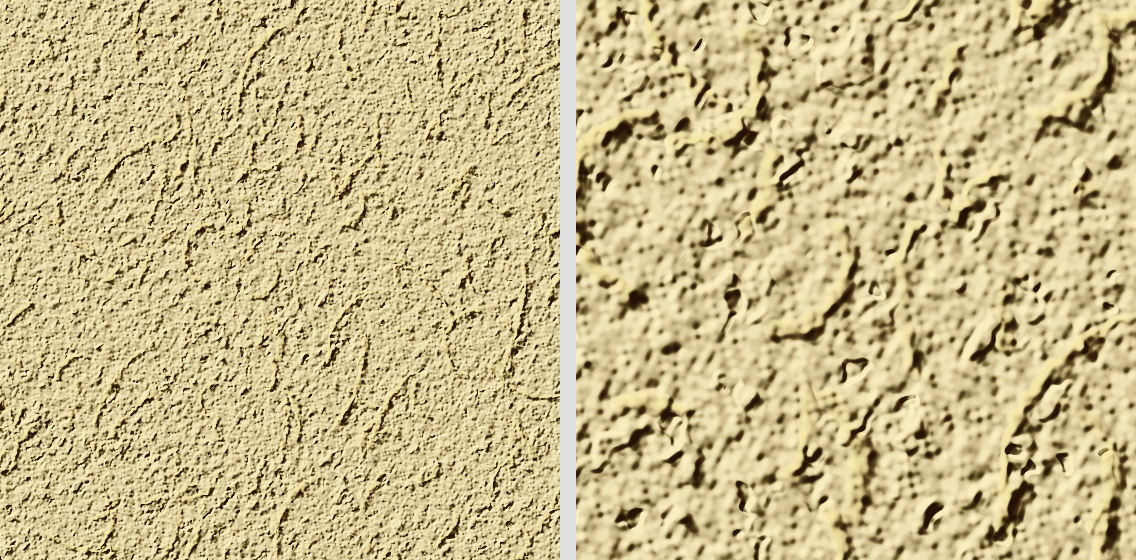
Left: the whole. Right: its middle third, enlarged.
This texture is drawn by a Shadertoy shader. Its source:

```glsl
// Sunlit sandy stucco: gritty plaster with curved trowel ridges, crumbs and pits.
#define GRAIN_FREQ 240.0   // sand grains across the canvas
#define RIDGE_HEIGHT 1.25
#define RIDGE_WIDTH 0.0072
#define CRUMB_FREQ 66.0
#define CRUMB_HEIGHT 1.0
#define PIT_DEPTH 1.1
#define SLOPE_STEP 0.003   // distance over which the slope is measured
#define SLOPE_GAIN 2.7
#define SUN_DROP 95.0      // fall of a sun ray per canvas unit
#define SHADOW_GAIN 1.7
#define EXPOSURE 0.2

const vec2 TO_SUN = vec2(-0.74, 0.67);

vec4 hash4(vec2 p) {
    vec4 q = fract(p.xyxy * vec4(0.1031, 0.1030, 0.0973, 0.1099));
    q += dot(q, q.wzxy + 33.33);
    return fract((q.xxyz + q.yzzw) * q.zywx);
}

float hash1(vec2 p) {
    vec3 q = fract(p.xyx * 0.1031);
    q += dot(q, q.yzx + 33.33);
    return fract((q.x + q.y) * q.z);
}

float noise(vec2 p) {
    vec2 i = floor(p), f = fract(p);
    f = f * f * (3.0 - 2.0 * f);
    return mix(mix(hash1(i), hash1(i + vec2(1, 0)), f.x),
               mix(hash1(i + vec2(0, 1)), hash1(i + vec2(1, 1)), f.x), f.y);
}

mat2 rotation(float a) {
    float c = cos(a), s = sin(a);
    return mat2(c, s, -s, c);
}

// Distance to an arc whose middle is at the origin, running along x
float arcDistance(vec2 p, float radius, float halfLength) {
    p.y += radius;
    p.x = abs(p.x);
    float a = min(halfLength / radius, 2.4);
    vec2 tip = vec2(sin(a), cos(a));
    return tip.y * p.x > tip.x * p.y ? length(p - tip * radius)
                                     : abs(length(p) - radius);
}

// One scattered layer of curved strokes, mostly upright or leaning right
float strokes(vec2 p, float cells, float maxLength, float seed, float width) {
    vec2 home = floor(p * cells);
    float ridge = 0.0;
    for (int y = -1; y <= 1; y++)
    for (int x = -1; x <= 1; x++) {
        vec2 cell = home + vec2(x, y);
        vec4 r = hash4(cell + seed);
        vec4 k = hash4(cell + seed + 71.0);
        float present = step(k.x, 0.35 + 0.65 * noise(cell / cells * 4.0 + 9.0));
        vec2 q = p - (cell + r.xy) / cells;
        float angle = mix(0.65, 1.85, r.z) + (k.y > 0.85 ? 1.2 : 0.0);
        q = q * rotation(angle);
        q.y *= r.w > 0.5 ? 1.0 : -1.0;
        float halfLength = maxLength * mix(0.35, 1.0, k.z);
        float radius = maxLength * mix(0.45, 3.5, k.w * k.w);
        float d = arcDistance(q, radius, halfLength);
        ridge = max(ridge, present * smoothstep(width, 0.0, d));
    }
    return ridge;
}

// Coarse areas of the wall, 0 smooth to 1 rough
float roughness(vec2 p) {
    float n = 0.5 * noise(p * 4.3 + 3.0) + 0.5 * noise(p * 13.0 + 40.0);
    return smoothstep(0.15, 0.85, n + 0.12 * (0.5 - p.y));
}

// Ragged offset that breaks up the outlines
vec2 raggedness(vec2 p) {
    vec2 q = rotation(0.4) * p;
    vec2 coarse = vec2(noise(q * 75.0 + 30.0), noise(q * 75.0 + 150.0)) - 0.5;
    vec2 fine = vec2(noise(q * 170.0 + 90.0), noise(q * 170.0 + 310.0)) - 0.5;
    return 0.005 * coarse + 0.0055 * fine;
}

float ridges(vec2 p, vec2 ragged) {
    float width = RIDGE_WIDTH * (0.6 + 0.7 * noise(p * 38.0 + 17.0));
    float ridge = max(strokes(p + ragged, 7.0, 0.12, 11.0, width),
                      0.9 * strokes(p + ragged, 12.0, 0.05, 37.0, width));
    return ridge * smoothstep(0.05, 0.45, noise(p * 27.0 + 5.0));
}

// Height in x, ridge share in y
vec2 surface(vec2 p) {
    float rough = roughness(p);
    vec2 ragged = raggedness(p);
    float grain = noise(rotation(0.5) * p * GRAIN_FREQ + 200.0)
                + noise(rotation(1.1) * p * GRAIN_FREQ * 0.56 + 380.0)
                + 1.1 * noise(rotation(0.2) * p * GRAIN_FREQ * 0.29 + 80.0);
    // Crumbs are drawn out along the rising diagonal
    vec2 q = (p + ragged) * rotation(0.85) * vec2(0.65, 1.0) * CRUMB_FREQ + 100.0;
    float lumps = 0.65 * noise(q) + 0.35 * noise(q * 2.1 + 7.0);
    float edge = mix(0.78, 0.61, rough);
    float crumb = smoothstep(edge, edge + 0.16, lumps);
    float holes = 0.7 * noise(q * 1.15 + 60.0) + 0.3 * noise(q * 2.7);
    float rim = mix(0.84, 0.74, rough);
    float pit = smoothstep(rim, rim + 0.1, holes);
    float ridge = ridges(p, ragged);
    return vec2(grain + RIDGE_HEIGHT * ridge + CRUMB_HEIGHT * crumb - PIT_DEPTH * pit, ridge);
}

// Plaster colours from deep shadow to full sun
vec3 plaster(float light) {
    vec3 tones[6] = vec3[6](vec3(0.15, 0.07, 0.02), vec3(0.31, 0.23, 0.10),
                            vec3(0.49, 0.42, 0.24), vec3(0.66, 0.59, 0.40),
                            vec3(0.82, 0.75, 0.56), vec3(0.93, 0.88, 0.70));
    float stops[6] = float[6](-2.33, -1.75, -1.31, -0.82, -0.15, 0.84);
    vec3 color = tones[0];
    for (int i = 0; i < 5; i++)
        color = mix(color, tones[i + 1],
            clamp((light - stops[i]) / (stops[i + 1] - stops[i]), 0.0, 1.0));
    return color + 0.05 * smoothstep(0.84, 2.4, light);
}

void mainImage(out vec4 fragColor, in vec2 fragCoord) {
    vec2 p = fragCoord / iResolution.y;
    vec2 here = surface(p);

    // Slope towards the sun, then short cast shadows
    float slope = here.x - surface(p + TO_SUN * SLOPE_STEP).x;
    float shadow = 0.0;
    for (int i = 1; i <= 3; i++) {
        float d = 0.0038 * float(i);
        shadow = max(shadow, surface(p + TO_SUN * d).x - here.x - d * SUN_DROP);
    }
    float light = EXPOSURE + SLOPE_GAIN * slope - SHADOW_GAIN * shadow;

    // Bounced light keeps most shadows from going black
    float dark = max(-0.8 - light, 0.0);
    light = max(light, -0.8) - 1.75 * (1.0 - exp(-dark / 1.75));

    // Ridges hold slightly yellower sand
    vec3 color = plaster(light) * mix(vec3(1), vec3(0.98, 0.97, 0.86), here.y);
    fragColor = vec4(color, 1.0);
}
```
